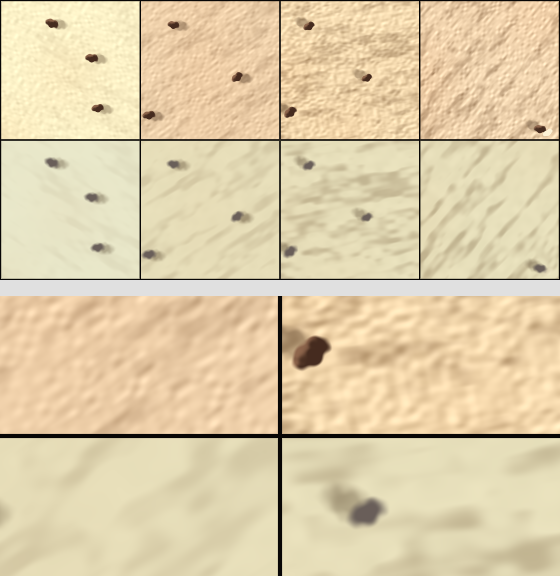
Top: the whole. Bottom: its middle third, enlarged.
Reproduce this texture procedurally as a Shadertoy shader.

```glsl
// Eight framed patches of raked sand with dark seeds: crisp and warm above, blurred and dull below.

float hash(vec2 p) {
    vec3 q = fract(vec3(p.xyx) * 0.1031);
    q += dot(q, q.yzx + 33.33);
    return fract((q.x + q.y) * q.z);
}

float noise(vec2 p) {
    vec2 i = floor(p), f = fract(p);
    f = f * f * (3.0 - 2.0 * f);
    return mix(mix(hash(i), hash(i + vec2(1, 0)), f.x),
               mix(hash(i + vec2(0, 1)), hash(i + vec2(1, 1)), f.x), f.y);
}

mat2 rotation(float a) {
    float c = cos(a), s = sin(a);
    return mat2(c, -s, s, c);
}

// Soft ellipse coverage, with a slightly lumpy outline
float blob(vec2 p, vec2 radius, float soft) {
    float d = length(p / radius) + 0.35 * (noise(p * 45.0 + 90.0) - 0.5);
    return 1.0 - smoothstep(1.0 - soft, 1.0 + soft, d);
}

// Raked sand: long broken furrows plus embossed fine grain
vec3 sand(vec2 p, int column, bool blurred) {
    float angle = float[4](-0.55, 0.6, 0.17, 0.85)[column];
    float depth = float[4](0.2, 0.45, 0.85, 0.85)[column];
    vec3 base = vec3[4](vec3(0.99, 0.94, 0.77), vec3(0.94, 0.82, 0.67),
                        vec3(0.96, 0.85, 0.68), vec3(0.95, 0.83, 0.68))[column];
    if (blurred) base = column == 0 ? vec3(0.91, 0.90, 0.78) : vec3(0.905, 0.87, 0.725);

    vec2 q = rotation(angle) * p + 20.0 + 9.0 * float(column);
    q.y += 0.02 * noise(q * 6.0);
    float broad = noise(q * vec2(3.5, 19.0));
    float broken = noise(q * vec2(14.0, 32.0));
    float fine = noise(q * vec2(28.0, 62.0));
    float furrow = blurred ? smoothstep(0.42, 0.88, 0.62 * broad + 0.38 * broken)
                           : smoothstep(0.42, 0.82, 0.45 * broad + 0.3 * broken + 0.25 * fine);
    vec3 color = mix(base, base * vec3(0.79, 0.75, 0.71), furrow * depth * (blurred ? 0.85 : 1.0));

    // Slow drift from yellow to pink, then relief lit from the upper left
    float drift = noise(p * 2.2 + 5.0 * float(column)) - 0.5;
    color += vec3(0.01, 0.035, 0.045) * drift * (blurred ? 0.5 : 1.0);
    vec2 g = q * vec2(38.0, 52.0), light = rotation(angle) * vec2(-0.5, 0.5);
    float relief = noise(g) - noise(g + light);
    float mottle = noise(q * vec2(18.0, 24.0)) - 0.5;
    color += blurred ? vec3(0.035 * mottle * depth)
                     : vec3(0.17, 0.18, 0.18) * relief * (0.25 + 0.75 * depth);
    return color;
}

// Scattered seeds, each with a cast shadow; the last column has one seed and a pale chip
vec3 addSeeds(vec3 color, vec2 p, int column, bool blurred) {
    float soft = blurred ? 0.45 : 0.16;
    float id = float(column);
    float lightAngle = column < 2 ? -0.15 : 2.7;
    vec2 away = vec2(cos(lightAngle), sin(lightAngle));
    int count = column == 3 ? 1 : 3;
    for (int i = 0; i < count; i++) {
        vec2 key = vec2(id * 5.0 + 3.0, float(i) + 11.0);
        vec2 center = vec2(0.06 + 0.88 * hash(key), (float(i) + 0.2 + 0.6 * hash(key + 40.0)) / 3.0);
        float turn = 1.6 * hash(key + 70.0) - 0.8;
        vec2 size = vec2(0.042, 0.028) * (0.85 + 0.3 * hash(key + 23.0));
        vec2 local = p - center;
        vec2 q = rotation(turn) * local;

        float shadow = blob(rotation(lightAngle) * (local - away * 0.048), vec2(0.056, 0.034), soft + 0.12);
        color = mix(color, color * vec3(0.72, 0.69, 0.66), shadow * 0.85);

        float shine = smoothstep(0.2, 1.0, dot(q / size, vec2(-0.5, 0.7)) + 0.4 * noise(q * 70.0));
        vec3 shell = mix(vec3(0.27, 0.17, 0.12), vec3(0.56, 0.40, 0.30), shine);
        if (blurred) shell = vec3(0.41, 0.37, 0.35);
        color = mix(color, shell, blob(q, size, soft));

        if (column == 3) {
            float chip = blob(rotation(0.5) * (local + away * 0.06), vec2(0.036, 0.02), soft);
            color = mix(color, vec3(1.0, 0.96, 0.85), chip * (blurred ? 0.3 : 0.95));
        }
    }
    return color;
}

void mainImage(out vec4 fragColor, in vec2 fragCoord) {
    // Four by two unit cells, inset so the outer frame stays visible
    vec2 uv = (fragCoord / iResolution.xy * vec2(4.0, 2.0) - 0.004) * vec2(4.0 / 3.992, 2.0 / 1.992);
    vec2 cell = clamp(floor(uv), vec2(0.0), vec2(3.0, 1.0));
    vec2 p = uv - cell;
    int column = int(cell.x);
    bool blurred = cell.y < 0.5;

    vec3 color = addSeeds(sand(p, column, blurred), p, column, blurred);

    // Thin black grid
    vec2 edge = abs(fract(uv + 0.5) - 0.5);
    float aa = 1.0 / iResolution.y;
    float line = 1.0 - smoothstep(0.0052 - aa, 0.0052 + aa, min(edge.x, edge.y));
    color = mix(color, vec3(0.03, 0.025, 0.02), line);
    fragColor = vec4(clamp(color, 0.0, 1.0), 1.0);
}
```
